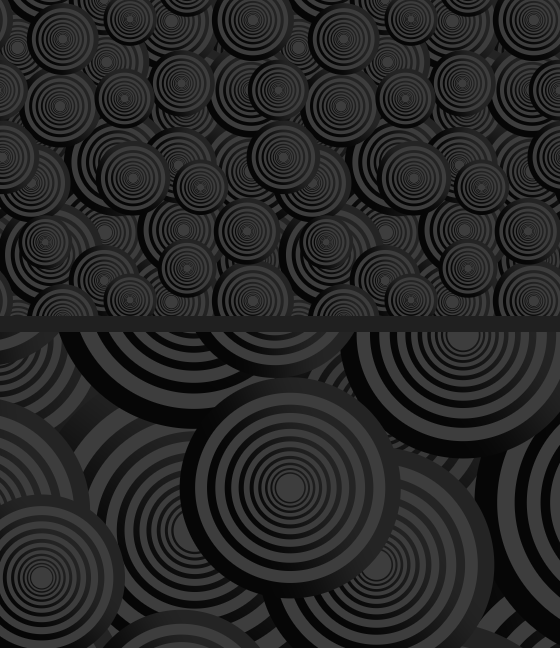
Top, the full canvas; bottom, a detail of the centre.
Write a WebGL 2 fragment shader that draws this pattern.

```glsl
#version 300 es
precision highp float;
// Overlapping charcoal discs with rings that tighten toward a solid core.
// A low-discrepancy scatter fills one repeating square tile, painted from
// large discs at the back to small ones in front.

uniform vec2 u_resolution;
out vec4 fragColor;

vec2 hash2(float n) {
    return fract(sin(vec2(n * 12.99 + 1.3, n * 78.23 + 4.7)) * 43758.5);
}

// Coverage of the light rings; ring radii form a geometric series.
float ringMask(float dist, float radius, float pixel) {
    float d = max(dist, 1e-4);
    float ring = log(0.86 * radius / d) / 0.239;
    float width = pixel / (d * 0.239);
    float fromMiddle = abs(fract(ring + 0.22) - 0.5);
    float mask = clamp((0.28 - fromMiddle) / width + 0.5, 0.0, 1.0);
    mask *= step(-0.2, ring);            // plain outer rim
    return max(mask, step(8.28, ring));  // solid core
}

// Dark shading that runs across a disc from black to charcoal.
float baseShade(vec2 p, float angle) {
    float along = dot(p, vec2(cos(angle), sin(angle)));
    return mix(0.025, 0.14, smoothstep(-0.55, 0.5, along));
}

void main() {
    vec2 uv = gl_FragCoord.xy / u_resolution.y;
    float pixel = 1.0 / u_resolution.y;
    float tile = 0.889;
    float shade = 0.09;

    // Paint the discs back to front, wrapping each around the tile.
    const int COUNT = 36;
    for (int i = 0; i < COUNT; i++) {
        float n = float(i);
        float depth = n / float(COUNT - 1);
        vec2 random = hash2(n + 3.0);
        vec2 center = n * vec2(0.7549, 0.5698) + 0.12 * random;
        vec2 offset = uv / tile - center;
        offset = (offset - floor(offset + 0.5)) * tile;

        float radius = 0.25 * pow(0.35, depth) * mix(0.88, 1.12, random.x);
        float dist = length(offset);
        float cover = clamp((radius - dist) / pixel + 0.5, 0.0, 1.0);

        float dark = baseShade(offset / radius, mix(0.1, 1.0, random.y));
        float light = mix(0.19, 0.24, smoothstep(0.12, 0.32, depth));
        float disc = mix(dark, light, ringMask(dist, radius, pixel));
        shade = mix(shade, disc, cover);
    }

    fragColor = vec4(vec3(shade), 1.0);
}
```
